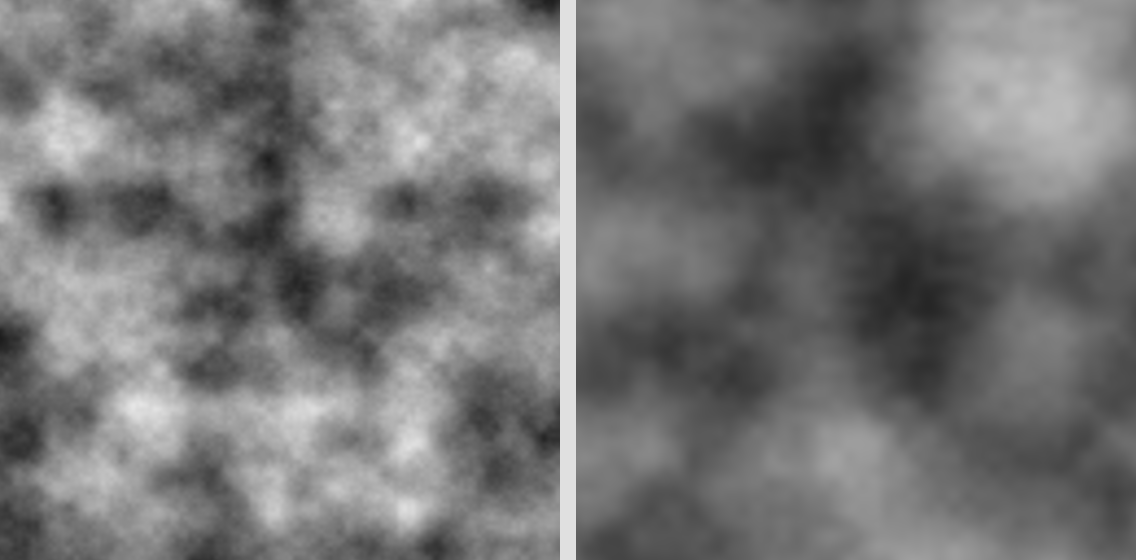
Left: the whole. Right: its middle third, enlarged.
Reproduce this texture procedurally as a three.js fragment shader.

```glsl
// Soft grey cloud texture: fractal value noise summed over five octaves.
varying vec2 vUv;

const float CELLS = 8.0;         // coarsest noise cells across the canvas
const int OCTAVES = 5;
const float LACUNARITY = 2.0;    // frequency step between octaves
const float GAIN = 0.5;          // amplitude step between octaves
const float MEAN_GREY = 0.51;
const float CONTRAST = 1.12;
const vec2 OCTAVE_SHIFT = vec2(17.3, 9.7);

// Sine hash: one random value per lattice point
float hash(vec2 p) {
  return fract(sin(dot(p, vec2(127.1, 311.7))) * 43758.5453);
}

// Smoothly interpolated lattice values
float valueNoise(vec2 p) {
  vec2 cell = floor(p);
  vec2 f = fract(p);
  vec2 blend = f * f * (3.0 - 2.0 * f);
  float bottom = mix(hash(cell), hash(cell + vec2(1.0, 0.0)), blend.x);
  float top = mix(hash(cell + vec2(0.0, 1.0)), hash(cell + vec2(1.0, 1.0)), blend.x);
  return mix(bottom, top, blend.y);
}

// Weighted octave sum, normalised to 0..1
float cloudNoise(vec2 p) {
  float sum = 0.0;
  float total = 0.0;
  float amplitude = 1.0;
  for (int i = 0; i < OCTAVES; i++) {
    sum += amplitude * valueNoise(p);
    total += amplitude;
    amplitude *= GAIN;
    p = p * LACUNARITY + OCTAVE_SHIFT;
  }
  return sum / total;
}

void main() {
  float cloud = cloudNoise(vUv * CELLS);
  float grey = MEAN_GREY + (cloud - 0.5) * CONTRAST;
  gl_FragColor = vec4(vec3(clamp(grey, 0.0, 1.0)), 1.0);
}
```
